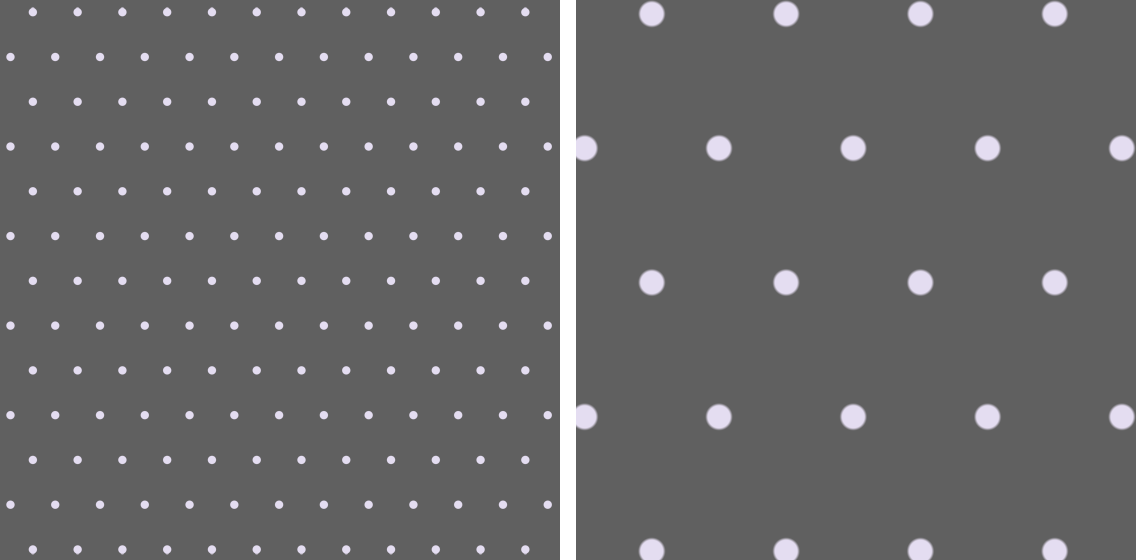
Left: the whole. Right: its middle third, enlarged.
This pattern is drawn by a WebGL 1 fragment shader. Its source:

```glsl
precision highp float;

uniform vec2 u_resolution;

const vec3 GROUND_COLOR = vec3(0.376, 0.376, 0.376);
const vec3 DOT_COLOR = vec3(0.895, 0.865, 0.945);
const vec3 NUB_COLOR = vec3(0.69, 0.67, 0.72);

const float PITCH = 0.07995;               // spacing of dots and of rows
const vec2 ORIGIN = vec2(0.0187, 0.0188);  // lattice corner
const float DOT_RADIUS = 0.0074;
const float NUB_RADIUS = 0.0030;           // small tip on the outer rows
const float NUB_OFFSET = 0.0062;
const float LAST_ROW = 12.0;
const float EDGE_SOFTNESS = 0.0011;

float discCoverage(vec2 p, float radius, float softness) {
  return 1.0 - smoothstep(-softness, softness, length(p) - radius);
}

void main() {
  vec2 uv = gl_FragCoord.xy / u_resolution;
  float softness = max(EDGE_SOFTNESS, 0.7 / min(u_resolution.x, u_resolution.y));

  // Staggered lattice: even rows are shifted by half a pitch
  vec2 lattice = (uv - ORIGIN) / PITCH;
  float row = floor(lattice.y + 0.5);
  float shift = 0.5 * (1.0 - mod(row, 2.0));
  vec2 local = vec2(fract(lattice.x - shift + 0.5) - 0.5, lattice.y - row) * PITCH;

  // Faint tips point outward on the bottom and top rows
  float outward = step(LAST_ROW - 0.5, row) - step(row, 0.5);
  vec2 nubPoint = local - vec2(0.0, outward * NUB_OFFSET);
  float nub = abs(outward) * discCoverage(nubPoint, NUB_RADIUS, softness);

  vec3 color = mix(GROUND_COLOR, NUB_COLOR, nub);
  color = mix(color, DOT_COLOR, discCoverage(local, DOT_RADIUS, softness));
  gl_FragColor = vec4(color, 1.0);
}
```
